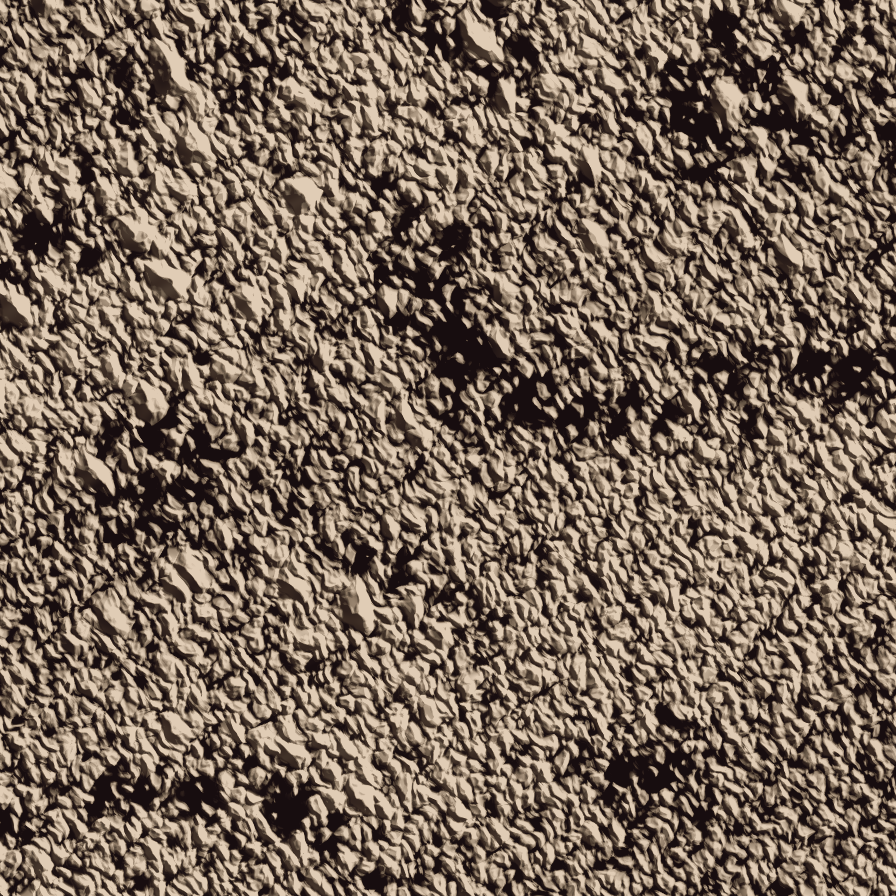
Write a Shadertoy shader that draws this texture.

```glsl
// Dry stony soil: rough, slanted crumbs in low raking light with black gaps and hollows.
#define FINE_CELLS 58.0
#define MEDIUM_CELLS 33.0
#define LARGE_CELLS 17.0
#define RELIEF_CELLS 115.0
#define GRAIN_AXIS vec2(0.50, -0.866)
#define LIGHT_DIR vec2(0.76, 0.65)
#define LIGHT_SLOPE 0.74
#define SHADOW_DEPTH 0.76
#define SUN_GAIN 0.86
#define AMBIENT 0.22
#define CONTRAST 1.10
#define STEEPNESS 1.15

vec3 hash3(vec2 cell) {
    vec3 h = fract(cell.xyx * vec3(0.1031, 0.1030, 0.0973));
    h += dot(h, h.yxz + 33.33);
    return fract((h.xxy + h.yzz) * h.zyx);
}

// Ragged hollows along falling diagonals, 0 on packed ground to 1 where stones thin out
float hollowAt(vec2 p) {
    float band = sin(17.0 * p.y + 7.0 * p.x + 1.6 * sin(9.0 * p.x + 2.0) - 0.6);
    float patches = sin(9.0 * p.x + 14.0 * p.y + 2.2 * sin(8.0 * p.y - 6.0 * p.x) + 5.2);
    float clumps = sin(61.0 * p.x + 35.0 * p.y + 2.0 * sin(29.0 * p.y))
                 * sin(57.0 * p.y - 27.0 * p.x + 2.0 * sin(23.0 * p.x));
    float upper = smoothstep(0.2, 0.8, p.y);
    return smoothstep(0.35, 1.1, 0.42 * band + 0.34 * patches + 0.5 * clumps + 0.22 * upper);
}

// Height of one layer of angular stones, each a convex cut of tilted planes
float stoneLayer(vec2 p, float cells, float density, float grow, float hollow) {
    vec2 across = vec2(-GRAIN_AXIS.y, GRAIN_AXIS.x);
    vec2 q = cells * vec2(1.18 * dot(p, across), 0.80 * dot(p, GRAIN_AXIS));
    vec2 home = floor(q);
    float top = 0.0;
    for (int j = -1; j <= 1; j++)
    for (int i = -1; i <= 1; i++) {
        vec2 cell = home + vec2(i, j);
        vec3 rnd = hash3(cell + cells * 3.0 + 200.0);
        vec3 form = hash3(cell + cells * 7.0 + 517.0);
        if (form.x > density) continue;
        vec2 d = q - cell - 0.08 - 0.84 * rnd.xy;
        float turn = 2.8 * (rnd.z - 0.5);
        vec2 e = mat2(cos(turn), sin(turn), -sin(turn), cos(turn)) * d;
        float rim = max(abs(e.x) * 1.12, abs(e.y) * 0.90);
        rim = max(rim, abs(e.x + e.y * (0.5 + 0.5 * form.y)) * 0.85);
        rim = max(rim, (e.y - e.x) * 0.82);
        // Stones shrink or vanish inside hollows, some more than others
        float size = (0.42 + 0.26 * form.z) * grow - 0.62 * hollow * form.x / density;
        float face = 0.20 + 0.22 * form.y + dot(d, (form.yz - 0.5) * 1.3);
        top = max(top, min(STEEPNESS * (size - rim), face));
    }
    return top / cells;
}

float soilHeight(vec2 p, float hollow) {
    // Uneven outlines
    p += 0.0024 * sin(vec2(71.0, 93.0) * p.yx + 2.0 * sin(47.0 * p));
    p += 0.0008 * sin(vec2(263.0, 229.0) * p.yx + 2.0 * sin(151.0 * p));
    float coarse = smoothstep(0.8, -0.6, p.x - p.y + 0.3 * sin(9.0 * p.x + 5.0 * p.y));
    float h = stoneLayer(p, FINE_CELLS, 0.96, 1.0, hollow);
    h = max(h, stoneLayer(p, MEDIUM_CELLS, 0.45, 0.64 + 0.20 * coarse, 0.6 * hollow));
    h = max(h, stoneLayer(p, LARGE_CELLS, 0.24, 0.22 + 0.48 * coarse, 0.0));
    // Small crumbs fill the gaps and roughen the stones, but leave the hollows bare
    float crumbs = stoneLayer(p, RELIEF_CELLS, 0.92, 1.0, 0.0);
    float settled = mix(1.0 - 0.85 * hollow, 0.45, smoothstep(0.0, 0.003, h));
    return h + crumbs * settled;
}

// Earth tones from deep shade to sunlit dust
vec3 earthTone(float value) {
    vec3 tones[6] = vec3[6](
        vec3(0.09, 0.05, 0.06), vec3(0.22, 0.16, 0.13), vec3(0.37, 0.31, 0.25),
        vec3(0.54, 0.46, 0.38), vec3(0.70, 0.62, 0.53), vec3(0.88, 0.80, 0.71));
    float level = clamp(value, 0.0, 1.0) * 5.0;
    int lower = min(int(level), 4);
    return mix(tones[lower], tones[lower + 1], level - float(lower));
}

void mainImage(out vec4 fragColor, in vec2 fragCoord) {
    vec2 p = fragCoord / iResolution.y;
    float hollow = hollowAt(p);

    // Slope towards the sun, softened over a small step
    float reach = 0.0017;
    float sunSide = soilHeight(p + LIGHT_DIR * reach, hollow);
    float farSide = soilHeight(p - LIGHT_DIR * reach, hollow);
    float height = 0.5 * (sunSide + farSide);
    float slope = (farSide - sunSide) / (2.0 * reach);
    float sun = max(0.0, (LIGHT_SLOPE + slope) / sqrt(1.0 + slope * slope));
    sun /= sqrt(1.0 + LIGHT_SLOPE * LIGHT_SLOPE);

    // Cast shadows: look towards the sun for taller stones
    float blocked = 0.0;
    float ray = 0.003;
    for (int k = 0; k < 6; k++) {
        float blocker = soilHeight(p + LIGHT_DIR * ray, hollow);
        blocked = max(blocked, blocker - height - ray * LIGHT_SLOPE);
        ray *= 1.5;
    }
    float shadow = smoothstep(0.0, 0.0045, blocked);

    // Sunlight plus sky light; both fade in the gaps between stones
    float sky = AMBIENT * smoothstep(0.0, 0.006, height);
    float open = smoothstep(0.0, 0.0022, height);
    float value = sky + SUN_GAIN * sun * open * (1.0 - SHADOW_DEPTH * shadow);
    value = 0.48 + CONTRAST * (value - 0.48);
    // Dusty and darker areas
    value += 0.05 * sin(5.0 * p.x - 9.0 * p.y + 1.0) - 0.10 * hollow;
    value += 0.06 * sin(97.0 * p.x + 3.0 * sin(61.0 * p.y)) * sin(83.0 * p.y - 41.0 * p.x);
    fragColor = vec4(earthTone(value), 1.0);
}
```
